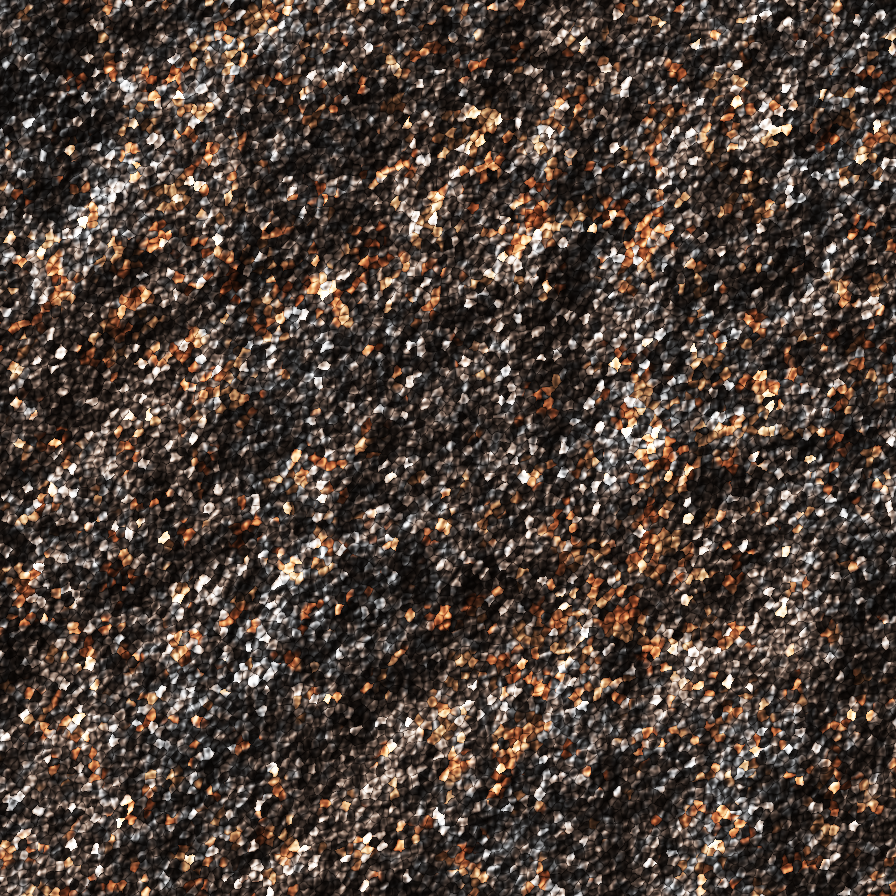
Give the GLSL for this texture, as a WebGL 2 fragment shader.

```glsl
#version 300 es
precision highp float;
// Dark crumbly rock with glinting grains, shadowed hollows and flecks of rust.

uniform vec2 u_resolution;
out vec4 fragColor;

vec2 hash2(vec2 cell) {
  vec3 h = fract(cell.xyx * vec3(0.1031, 0.1030, 0.0973));
  h += dot(h, h.yzx + 33.33);
  return fract((h.xx + h.yz) * h.zy);
}

// Dot product of the offset with a random unit gradient at a lattice corner.
float cornerSlope(vec2 cell, vec2 offset) {
  float angle = 6.2832 * hash2(cell).x;
  return dot(vec2(cos(angle), sin(angle)), offset);
}

float gradientNoise(vec2 p) {
  vec2 cell = floor(p);
  vec2 f = p - cell;
  vec2 w = f * f * f * (f * (f * 6.0 - 15.0) + 10.0);
  float a = cornerSlope(cell, f);
  float b = cornerSlope(cell + vec2(1, 0), f - vec2(1, 0));
  float c = cornerSlope(cell + vec2(0, 1), f - vec2(0, 1));
  float d = cornerSlope(cell + vec2(1, 1), f - vec2(1, 1));
  return mix(mix(a, b, w.x), mix(c, d, w.x), w.y);
}

// Sum of octaves; each one is turned and shifted to hide the lattice.
float layeredNoise(vec2 p, int octaves, float gain) {
  float sum = 0.0;
  float amplitude = 1.0;
  for (int i = 0; i < octaves; i++) {
    sum += amplitude * gradientNoise(p);
    p = mat2(1.6, 1.2, -1.2, 1.6) * p + 17.3;
    amplitude *= gain;
  }
  return sum;
}

// Axes along and across the rising diagonal, with features stretched along it.
vec2 alongGrain(vec2 p, float stretch) {
  return vec2((p.x * 0.6 + p.y * 0.8) / stretch, p.y * 0.6 - p.x * 0.8) + 40.0;
}

float grainHeight(vec2 p) {
  return layeredNoise(alongGrain(p, 1.15) * 100.0, 2, 0.75);
}

float ridgeHeight(vec2 p) {
  return layeredNoise(alongGrain(p, 1.45) * 6.0, 4, 0.66);
}

// Jittered cells: two random values of the nearest grain, and the gap to the next.
vec3 crumb(vec2 p) {
  vec2 base = floor(p);
  vec2 nearest = vec2(0.0);
  float first = 9.0;
  float second = 9.0;
  for (int y = -1; y <= 1; y++) {
    for (int x = -1; x <= 1; x++) {
      vec2 cell = base + vec2(x, y);
      float d = distance(p, cell + 0.1 + 0.8 * hash2(cell));
      if (d < first) {
        second = first;
        first = d;
        nearest = cell;
      } else {
        second = min(second, d);
      }
    }
  }
  return vec3(hash2(nearest + 91.7), second - first);
}

void main() {
  vec2 p = gl_FragCoord.xy / min(u_resolution.x, u_resolution.y);
  vec2 toLight = vec2(-0.75, 0.66);
  vec2 q = alongGrain(p, 1.25);

  // Slopes facing the light, for grain texture and for the broad relief.
  vec2 grainStep = toLight * 0.0024;
  vec2 ridgeStep = toLight * 0.02;
  float grainSlope = grainHeight(p - grainStep) - grainHeight(p + grainStep);
  float ridgeSlope = ridgeHeight(p - ridgeStep) - ridgeHeight(p + ridgeStep);

  // Separate crumbs, each with its own brightness and a dark crevice around it.
  vec2 roughness = 0.3 * vec2(gradientNoise(q * 160.0), gradientNoise(q * 160.0 + 9.5));
  vec3 grain = crumb(q * 115.0 + roughness);
  float crevice = smoothstep(-0.05, 0.32, grain.z);

  // Rust gathers in loose regions, as lumps and as single crumbs.
  float region = gradientNoise(q * 4.5 + 7.0);
  float lumps = layeredNoise(q * 24.0 + 31.0, 2, 0.6);
  float rust = smoothstep(0.25, 0.39, 0.4 * region + 0.62 * lumps + 0.8 * (grain.y - 0.5));

  // Exponential tone: deep shadows with few but strong glints.
  float facet = 1.7 * (grain.x - 0.5) + 0.9 * smoothstep(0.9, 1.0, grain.x);
  float light = 0.175 * exp(mix(1.5, 1.2, rust) * grainSlope + facet
                            + 1.35 * ridgeSlope + 0.75 * rust);
  light *= mix(0.45, 1.12, crevice);

  // Stone drifts between warm and cool grey; rust between ochre and red.
  float hue = gradientNoise(q * 75.0 + 11.0) + 0.6 * gradientNoise(q * 6.0 + 23.0);
  vec3 stone = mix(vec3(1.18, 0.98, 0.87), vec3(0.98, 1.00, 1.02),
                   smoothstep(-0.25, 0.5, hue));
  vec3 ochre = mix(vec3(1.42, 0.95, 0.64), vec3(1.70, 0.82, 0.48),
                   smoothstep(-0.25, 0.3, gradientNoise(q * 26.0 + 71.0)));
  vec3 color = light * mix(stone, ochre, rust) + vec3(0.012, 0.004, 0.0);

  // Soft shoulder keeps the glints creamy instead of flat white.
  color = mix(color, 1.0 - 0.5 * exp(1.0 - 2.0 * color), step(0.5, color));
  fragColor = vec4(color, 1.0);
}
```
